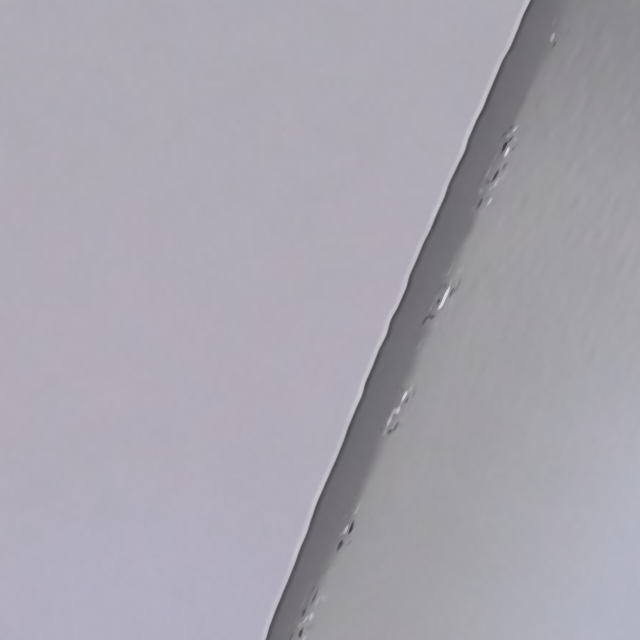
Reproduce this texture procedurally as a WebGL 2 fragment shader.

```glsl
#version 300 es
precision highp float;
uniform vec2 u_resolution;
out vec4 fragColor;

const vec3 PAPER_TOP = vec3(0.680, 0.668, 0.708);
const vec3 PAPER_MID = vec3(0.695, 0.675, 0.722);
const vec3 PAPER_BLUE = vec3(0.700, 0.695, 0.775);
const vec3 WALL_DARK = vec3(0.545, 0.540, 0.555);
const vec3 WALL_MID = vec3(0.630, 0.625, 0.640);
const vec3 WALL_BLUE = vec3(0.705, 0.710, 0.765);
const vec3 SHADOW_DEEP = vec3(0.425, 0.418, 0.440);
const vec3 SHADOW_SOFT = vec3(0.465, 0.457, 0.480);
const vec3 CREASE = vec3(0.290, 0.285, 0.300);
const vec3 RIM = vec3(0.800, 0.790, 0.805);

const float EDGE_BASE = 0.414;
const float EDGE_SLOPE = 0.415;
const float EDGE_BOW = 0.036;
const float EDGE_WOBBLE = 0.0035;
const float BAND_BOTTOM = 0.046;
const float BAND_TOP = 0.063;
const float BAND_RAGGED = 0.011;
const float CREASE_WIDTH = 0.0042;
const float RIM_WIDTH = 0.0038;
const float GRAIN = 0.016;
const float MOTTLE = 0.012;
const float FLECK_STRENGTH = 0.30;

float hash(vec2 p) {
  vec3 q = fract(vec3(p.xyx) * 0.1031);
  q += dot(q, q.yzx + 33.33);
  return fract((q.x + q.y) * q.z);
}

float noise(vec2 p) {
  vec2 cell = floor(p), f = fract(p);
  f = f * f * (3.0 - 2.0 * f);
  float low = mix(hash(cell), hash(cell + vec2(1, 0)), f.x);
  float high = mix(hash(cell + vec2(0, 1)), hash(cell + vec2(1, 1)), f.x);
  return mix(low, high, f.y);
}

float fbm(vec2 p) {
  float sum = 0.0, weight = 0.5;
  for (int i = 0; i < 4; i++) {
    sum += weight * noise(p);
    p = p * 2.03 + 17.0;
    weight *= 0.5;
  }
  return sum / 0.9375;
}

float bell(float x, float width) {
  return exp(-x * x / (width * width));
}

vec3 paperColor(vec2 uv) {
  vec3 color = mix(PAPER_MID, PAPER_TOP, smoothstep(0.35, 1.0, uv.y));
  float blueGlow = exp(-dot((uv - vec2(0.2, 0.04)) * vec2(3.2, 5.5), (uv - vec2(0.2, 0.04)) * vec2(3.2, 5.5)));
  return mix(color, PAPER_BLUE, 0.65 * blueGlow);
}

vec3 wallColor(vec2 uv, float beyondBand) {
  vec3 color = mix(WALL_MID, WALL_DARK, smoothstep(0.62, 1.05, uv.y));
  color = mix(color, WALL_BLUE, smoothstep(0.08, 0.48, beyondBand) * smoothstep(0.85, 0.2, uv.y));
  return color * (1.0 - 0.08 * exp(-max(beyondBand, 0.0) / 0.035));
}

void main() {
  vec2 uv = gl_FragCoord.xy / u_resolution;
  float pixel = 1.0 / min(u_resolution.x, u_resolution.y);

  // Slightly bowed paper edge; offset is measured across it
  float edge = EDGE_BASE + EDGE_SLOPE * uv.y - EDGE_BOW * uv.y * (1.0 - uv.y);
  edge += EDGE_WOBBLE * (noise(vec2(uv.y * 42.0, 3.0)) - 0.5);
  float offset = (uv.x - edge) * 0.92;

  // Cast shadow with a ragged, unevenly soft outer side
  float ragged = fbm(vec2(uv.y * 22.0, 8.0)) - 0.5;
  float band = 0.92 * mix(BAND_BOTTOM, BAND_TOP, smoothstep(0.0, 0.25, uv.y)) + BAND_RAGGED * ragged;
  band -= 0.007 * smoothstep(0.93, 1.0, uv.y);
  float beyondBand = offset - band;
  float softness = mix(0.004, 0.014, noise(vec2(uv.y * 14.0, 21.0))) + pixel;
  vec3 shadow = mix(SHADOW_DEEP, SHADOW_SOFT, smoothstep(0.0, band, offset));
  vec3 wall = mix(shadow, wallColor(uv, beyondBand), smoothstep(-softness, softness, beyondBand));

  // Embossed crumbs scattered along the shadow border
  vec2 along = vec2(offset * 150.0, (uv.y + offset * 0.4) * 62.0);
  float relief = noise(along) - noise(along + vec2(0.55, -0.35));
  float presence = smoothstep(0.35, 0.65, noise(vec2(uv.y * 17.0, 40.0)));
  float crumbs = sign(relief) * smoothstep(0.12, 0.5, abs(relief));
  wall += FLECK_STRENGTH * crumbs * presence * bell(beyondBand - 0.003, 0.010);

  // Faint scratches on the wall
  float scratch = noise(vec2(offset * 95.0, uv.y * 38.0)) - noise(vec2(offset * 95.0 + 0.6, uv.y * 38.0));
  wall += 0.022 * scratch * smoothstep(0.0, 0.03, beyondBand) * smoothstep(0.0, 0.8, uv.y);

  // Dark crease under the edge and bright rim above it
  float creaseFade = mix(0.7, 1.0, noise(vec2(uv.y * 55.0, 11.0)));
  wall = mix(wall, CREASE, 0.9 * creaseFade * bell(offset - 0.002, CREASE_WIDTH));
  vec3 paper = paperColor(uv);
  float rimGlow = bell(offset + 0.004, RIM_WIDTH) * mix(0.5, 1.0, noise(vec2(uv.y * 36.0, 5.0)));
  paper = mix(paper, RIM, 0.85 * rimGlow);
  vec3 color = mix(paper, wall, smoothstep(-pixel, pixel, offset));

  // Soft mottling and fine grain
  color += MOTTLE * (fbm(uv * 16.0) - 0.5);
  color += GRAIN * (fbm(uv * vec2(110.0, 90.0) + 9.0) - 0.5);
  color.rb += 0.010 * (vec2(noise(uv * 24.0 + 50.0), noise(uv * 24.0 + 90.0)) - 0.5);
  fragColor = vec4(clamp(color, 0.0, 1.0), 1.0);
}
```
